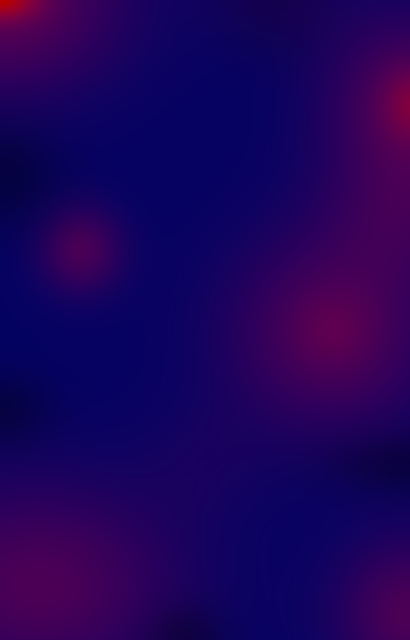
Reproduce this background procedurally as a Shadertoy shader.

```glsl
// Soft crimson and purple glows drifting over a deep navy gradient.

const vec2 CANVAS = vec2(0.6406, 1.0);   // width and height in canvas units

// Elliptical Gaussian falloff: 1 at the centre, fading over the radii.
float glow(vec2 p, vec2 centre, vec2 radii) {
    vec2 q = (p - centre) / radii;
    return exp(-dot(q, q));
}

// Sum of all warm light reaching a point.
float warmth(vec2 p) {
    float heat = 0.015;

    // Upper corner: wide purple halo with a hot core
    heat += 0.34 * glow(p, vec2(0.00, 1.00), vec2(0.190, 0.145));
    heat += 0.36 * glow(p, vec2(0.00, 1.00), vec2(0.058, 0.030));

    // Right edge: tall halo with a crimson core
    heat += 0.29 * glow(p, vec2(0.64, 0.837), vec2(0.135, 0.145));
    heat += 0.19 * glow(p, vec2(0.65, 0.837), vec2(0.050, 0.058));

    // Small orb on the left and large orb on the right
    heat += 0.27 * glow(p, vec2(0.127, 0.609), vec2(0.066, 0.070));
    heat += 0.29 * glow(p, vec2(0.520, 0.480), vec2(0.165, 0.160));
    heat += 0.06 * glow(p, vec2(0.520, 0.485), vec2(0.055, 0.055));

    // Lower corners
    heat += 0.28 * glow(p, vec2(0.06, 0.085), vec2(0.220, 0.165));
    heat += 0.28 * glow(p, vec2(0.64, 0.040), vec2(0.115, 0.120));

    // Faint haze joining the larger glows
    heat += 0.14 * glow(p, vec2(0.64, 0.66), vec2(0.130, 0.110));
    heat += 0.07 * glow(p, vec2(0.43, 1.00), vec2(0.120, 0.080));
    heat += 0.05 * glow(p, vec2(0.32, 0.28), vec2(0.100, 0.100));
    return heat;
}

// Dim pockets between the glows.
float shade(vec2 p) {
    float dark = 0.36 * glow(p, vec2(0.00, 0.725), vec2(0.090, 0.080));
    dark += 0.32 * glow(p, vec2(0.00, 0.360), vec2(0.080, 0.060));
    dark += 0.34 * glow(p, vec2(0.64, 0.275), vec2(0.120, 0.050));
    dark += 0.32 * glow(p, vec2(0.29, 0.000), vec2(0.060, 0.055));
    dark += 0.18 * glow(p, vec2(0.43, 1.000), vec2(0.090, 0.090));
    return 1.0 - dark;
}

// Navy through purple to red as heat rises.
vec3 heatColour(float heat) {
    float blue = 0.385 - 0.15 * heat - 1.1 * pow(heat, 4.0);
    float green = 0.01 * (1.0 - smoothstep(0.0, 0.2, heat));
    return vec3(heat, green, max(blue, 0.0));
}

void mainImage(out vec4 fragColor, in vec2 fragCoord) {
    vec2 p = fragCoord / iResolution.xy * CANVAS;
    vec3 colour = heatColour(warmth(p)) * shade(p);
    fragColor = vec4(colour, 1.0);
}
```
